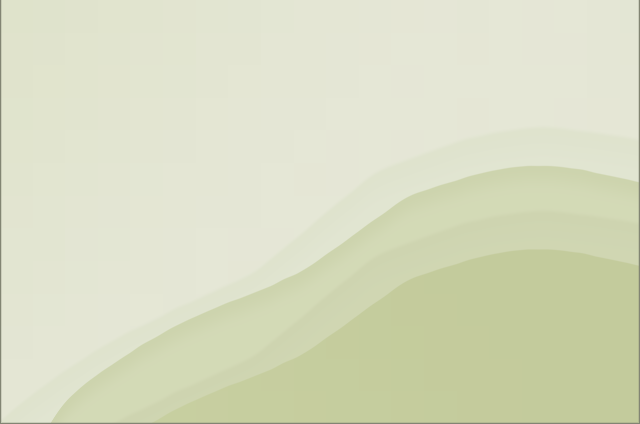
Give the GLSL for this background, as a WebGL 2 fragment shader.

```glsl
#version 300 es
precision highp float;

uniform vec2 u_resolution;
out vec4 fragColor;

const vec3 SKY_CORNER = vec3(0.871, 0.886, 0.787);
const vec3 SKY_OPEN = vec3(0.897, 0.904, 0.838);
const vec3 MIST_EDGE = vec3(0.873, 0.889, 0.804);
const vec3 MIST_BODY = vec3(0.882, 0.897, 0.820);
const vec3 HILL_EDGE = vec3(0.804, 0.830, 0.680);
const vec3 HILL_BODY = vec3(0.828, 0.853, 0.715);
const vec3 FOLD_EDGE = vec3(0.808, 0.832, 0.690);
const vec3 FOLD_BODY = vec3(0.814, 0.838, 0.700);
const vec3 FRONT_LEFT = vec3(0.781, 0.811, 0.628);
const vec3 FRONT_RIGHT = vec3(0.766, 0.795, 0.610);
const vec3 FRAME = vec3(0.51, 0.52, 0.45);
const float LAYER_DROP = 0.197;
const float TILE_ROWS = 13.0;

float hash(vec2 p) {
    return fract(sin(dot(p, vec2(127.1, 311.7))) * 43758.5453);
}

// Smooth one-dimensional noise from -1 to 1
float wobble(float x, float seed) {
    float i = floor(x);
    float f = smoothstep(0.0, 1.0, x - i);
    return 2.0 * mix(hash(vec2(i, seed)), hash(vec2(i + 1.0, seed)), f) - 1.0;
}

// Rounded hinge: zero before the bend, rising with slope one after it
float ramp(float d, float softness) {
    return 0.5 * (d + sqrt(d * d + softness * softness));
}

// Height of the soft ridge: a line bent at successive hinges
float softRidge(float x) {
    float y = 0.010 + 1.25 * x;
    y -= 0.28 * ramp(x - 0.08, 0.04);
    y -= 0.23 * ramp(x - 0.17, 0.04);
    y -= 0.14 * ramp(x - 0.30, 0.04);
    y += 0.70 * ramp(x - 0.395, 0.025);
    y -= 0.75 * ramp(x - 0.587, 0.018);
    y -= 0.33 * ramp(x - 0.745, 0.04);
    y -= 0.48 * ramp(x - 0.85, 0.04);
    return y + 0.0015 * wobble(x * 40.0, 3.0);
}

// Height of the crisp ridge, with a steep foot on the left
float crispRidge(float x) {
    float y = 0.143 + 1.17 * (x - 0.169);
    y -= 2.00 * ramp(0.09 - x, 0.02);
    y -= 0.33 * ramp(x - 0.18, 0.04);
    y -= 0.27 * ramp(x - 0.30, 0.04);
    y += 0.53 * ramp(x - 0.465, 0.03);
    y -= 0.64 * ramp(x - 0.640, 0.014);
    y -= 0.30 * ramp(x - 0.77, 0.03);
    y -= 0.48 * ramp(x - 0.86, 0.03);
    return y + 0.0015 * wobble(x * 45.0, 8.0);
}

// Lay a band of fill over the colour wherever depth is positive
vec3 layer(vec3 under, float depth, float blur, vec3 fill) {
    return mix(under, fill, smoothstep(-blur, blur, depth));
}

// Fill that changes from an edge tint to a body tint with depth
vec3 shade(vec3 edge, vec3 body, float depth, float fade) {
    return mix(edge, body, smoothstep(0.0, fade, depth));
}

// Centre of the square tile holding this point, with rows counted from the top
vec2 tileCentre(vec2 uv, float aspect) {
    vec2 tiles = vec2(TILE_ROWS * aspect, TILE_ROWS);
    vec2 centre = (floor(vec2(uv.x, 1.0 - uv.y) * tiles) + 0.5) / tiles;
    return vec2(centre.x, 1.0 - centre.y);
}

vec3 sky(vec2 uv) {
    float open = smoothstep(-0.2, 0.75, uv.x + 0.55 * (1.0 - uv.y));
    float corner = smoothstep(0.85, 1.1, uv.x) * smoothstep(0.6, 1.0, uv.y);
    return mix(mix(SKY_CORNER, SKY_OPEN, open), MIST_BODY, 0.6 * corner);
}

void main() {
    vec2 uv = gl_FragCoord.xy / u_resolution;
    float aspect = u_resolution.x / u_resolution.y;
    float pixel = 1.0 / u_resolution.y;
    vec2 tile = tileCentre(uv, aspect);
    float softDepth = softRidge(uv.x) - uv.y;
    float crispDepth = crispRidge(uv.x) - uv.y;
    float softBlur = 0.007;
    float crispBlur = 0.9 * pixel;

    // Fills: tiled sky and front, shaded bands between them
    vec3 mist = shade(MIST_EDGE, MIST_BODY, softDepth, 0.09);
    vec3 hill = shade(HILL_EDGE, HILL_BODY, crispDepth, 0.065);
    vec3 fold = shade(FOLD_EDGE, FOLD_BODY, softDepth - LAYER_DROP, 0.08);
    vec3 front = mix(FRONT_LEFT, FRONT_RIGHT, smoothstep(0.2, 0.95, tile.x + 0.5 * tile.y));

    // Hills from back to front
    vec3 color = sky(tile) + 0.002 * (hash(tile) - 0.5);
    color = layer(color, softDepth, softBlur, mist);
    color = layer(color, crispDepth, crispBlur, hill);
    color = layer(color, softDepth - LAYER_DROP, softBlur, fold);
    color = layer(color, crispDepth - LAYER_DROP, crispBlur, front);

    // Thin frame on the left, right and bottom
    float border = min(min(uv.x, 1.0 - uv.x) * aspect, uv.y);
    float line = clamp((1.0 / 340.0 - border) / pixel + 0.5, 0.0, 1.0);
    fragColor = vec4(mix(color, FRAME, line), 1.0);
}
```
